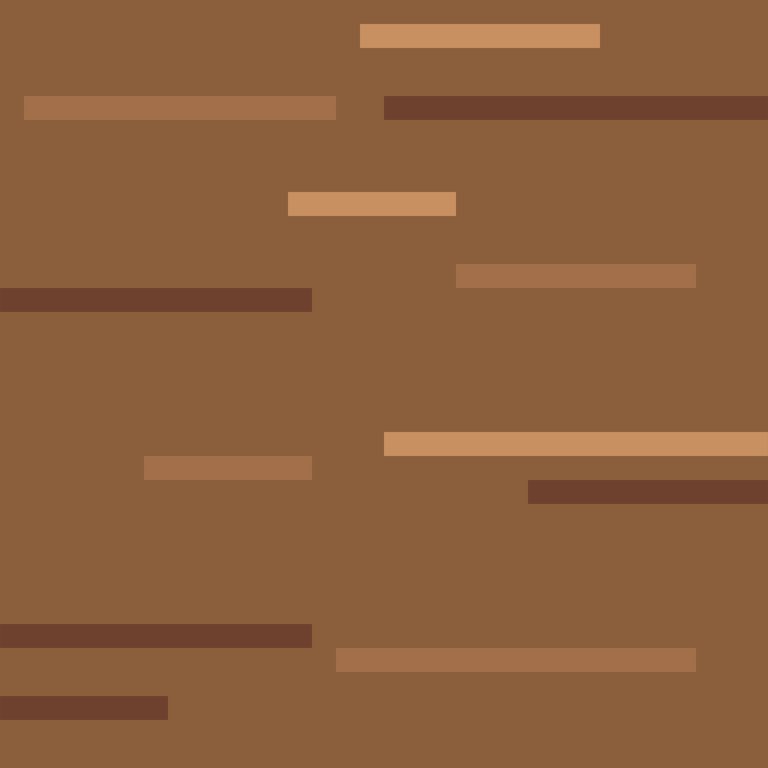
Reproduce this texture procedurally as a three.js fragment shader.

```glsl
// Flat wooden plank in a chunky pixel style: short horizontal grain bars on brown.
// Bars lie on a square grid in loose clusters; two low-discrepancy sequences
// vary their row, length and inset, and neighbours take opposite sides.

#define GRID 32.0          // cells across the canvas
#define CLUSTERS 4         // groups of bars, bottom to top
#define BARS 3             // bars in each group
#define MIN_LENGTH 7.5     // shortest bar, in cells
#define LENGTH_RANGE 11.0  // added length, in cells
#define REACH 20.0         // furthest a bar extends from its side, in cells
#define EDGE 0.03          // half width of the edge smoothing, in cells
#define WOOD vec3(0.547, 0.373, 0.236)
#define DARK vec3(0.431, 0.251, 0.180)
#define MID vec3(0.635, 0.435, 0.290)
#define LIGHT vec3(0.784, 0.565, 0.380)

varying vec2 vUv;

// Evenly spread values in 0..1 for bar number n
float goldenSequence(float n) { return fract(n * 0.618034); }
float plasticSequence(float n) { return fract(n * 0.7549); }

// Coverage of an axis-aligned box given by its lower left corner and size
float boxMask(vec2 p, vec2 corner, vec2 size) {
  vec2 d = abs(p - corner - 0.5 * size) - 0.5 * size;
  return 1.0 - smoothstep(-EDGE, EDGE, max(d.x, d.y));
}

void main() {
  vec2 cell = vUv * GRID;
  vec3 color = WOOD;

  for (int g = 0; g < CLUSTERS; g++) {
    for (int s = 0; s < BARS; s++) {
      float n = float(g * BARS + s);
      float scatter = goldenSequence(n);

      // Each cluster holds all three tones; the lowest swaps light for dark
      bool isDark = s == 0 || (g == 0 && s == 2);
      vec3 tone = isDark ? DARK : (s == 1 ? MID : LIGHT);

      // Size and place, snapped to whole cells
      float pitch = GRID / float(CLUSTERS);
      float row = floor(pitch * float(g) + 1.5 * float(s) + 2.2 * scatter + 2.0);
      float len = floor(MIN_LENGTH + LENGTH_RANGE * plasticSequence(n));

      // Dark bars run off the canvas; the others are inset from their side
      float inset = isDark ? 0.0 : floor(scatter * (REACH - len));
      bool onRight = fract(n * 0.5) > 0.25;
      float start = onRight ? GRID - inset - len : inset;

      color = mix(color, tone, boxMask(cell, vec2(start, row), vec2(len, 1.0)));
    }
  }

  gl_FragColor = vec4(color, 1.0);
}
```
